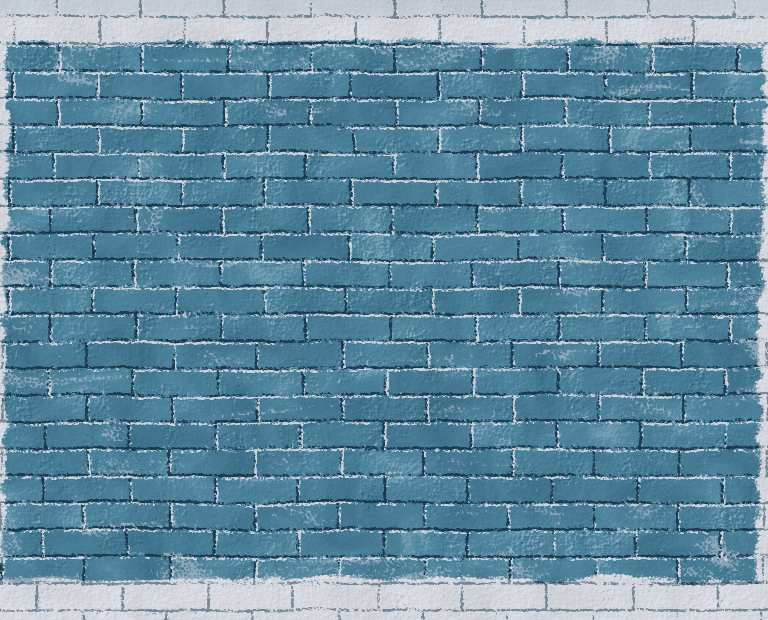
Give the GLSL for this texture, as a WebGL 2 fragment shader.

```glsl
#version 300 es
precision highp float;

uniform vec2 u_resolution;
out vec4 outColor;

// Brick layout: repeats across and down, phase, drift and disorder
const vec2 GRID = vec2(9.05, 23.0);
const vec2 PHASE = vec2(0.49, 0.33);
const float ROW_DRIFT = 0.009;
const float ROW_JITTER = 0.04;
const float JOINT_JITTER = 0.05;

// Joint lines, in canvas heights
const float LINE_OFFSET = 0.0019;
const float LIT_HALF = 0.0017;
const float SHADE_HALF = 0.0020;
const float ROUGHNESS = 0.0050;
const float CRUMB_REACH = 0.0085;

// Painted area and its ragged border
const float PAINT_BOTTOM = 0.066;
const float PAINT_TOP = 0.931;
const float EDGE_RAGGED = 0.011;

// Surface grain
const float COARSE_SCALE = 105.0;
const float FINE_SCALE = 200.0;
const float GRAIN = 0.85;

const vec3 WHITE = vec3(0.83, 0.84, 0.87);
const vec3 CHALK = vec3(0.64, 0.71, 0.77);
const vec3 PALE_BLUE = vec3(0.46, 0.63, 0.71);
const vec3 BLUE = vec3(0.325, 0.535, 0.635);
const vec3 DEEP_BLUE = vec3(0.22, 0.42, 0.52);
const vec3 SHADOW = vec3(0.09, 0.22, 0.30);

float hash(vec2 p) {
  return fract(sin(dot(p, vec2(127.1, 311.7))) * 43758.5);
}

// Cellular noise: distance to the nearest scattered point
float cells(vec2 p) {
  vec2 id = floor(p), f = p - id;
  float nearest = 1.5;
  for (int y = -1; y <= 1; y++)
    for (int x = -1; x <= 1; x++) {
      vec2 o = vec2(x, y);
      vec2 point = o + vec2(hash(id + o), hash(id + o + 57.3));
      nearest = min(nearest, length(point - f));
    }
  return nearest;
}

// Layered, warped sines, roughly -1 to 1
float waves(vec2 p) {
  float sum = 0.0, amp = 0.5;
  for (int i = 0; i < 5; i++) {
    p = mat2(0.8, 0.6, -0.6, 0.8) * p * 1.7 + 1.3;
    p += 0.6 * sin(p.yx * 1.3);
    sum += amp * sin(p.x) * sin(p.y);
    amp *= 0.62;
  }
  return sum;
}

float stroke(float d, float halfWidth, float soft) {
  return 1.0 - smoothstep(halfWidth - soft, halfWidth + soft, abs(d));
}

void main() {
  vec2 uv = gl_FragCoord.xy / u_resolution;
  vec2 p = gl_FragCoord.xy / u_resolution.y;
  float aspect = u_resolution.x / u_resolution.y;
  float soft = max(0.4 / u_resolution.y, 0.0007);

  // Rows and the nearest joints around this point
  float y = uv.y * GRID.y - PHASE.y + 0.08 * waves(p * 7.0);
  float row = floor(y), bed = round(y);
  float x = uv.x * GRID.x - PHASE.x - 0.5 * mod(row, 2.0) - row * ROW_DRIFT
          - ROW_JITTER * (hash(vec2(row, 3.0)) - 0.5);
  float joint = round(x);
  float jointX = x - joint - JOINT_JITTER * (hash(vec2(joint, row)) - 0.5);
  vec2 brick = vec2(joint - step(jointX, 0.0), row);

  // Relief lit from the upper left, at two sizes
  float bump = cells(p * COARSE_SCALE);
  float grit = cells(p * FINE_SCALE + 11.0);
  float relief = 0.4 * (cells(p * COARSE_SCALE + vec2(0.35, -0.35)) - bump)
               + 0.6 * (cells(p * FINE_SCALE + 11.0 + vec2(0.45, -0.45)) - grit);
  float patches = waves(p * 16.0);
  float coarseness = 0.35 + 0.65 * pow(hash(brick + 2.6), 2.0)
                   + smoothstep(0.0, 0.6, waves(p * 24.0 + 3.0));

  // Signed distance across joints: shaded side negative, lit side positive
  vec2 across = vec2(jointX * aspect / GRID.x, (bed - y) / GRID.y);
  float nearJoint = 1.0 - smoothstep(0.0, CRUMB_REACH, min(abs(across.x), abs(across.y)));
  float rough = 0.5 * bump + 0.5 * grit - 0.43;
  across += ROUGHNESS * vec2(rough, -rough) + 0.0013 * waves(p * 45.0);

  // Strength varies from joint to joint, along each joint and grain by grain
  vec2 ends = vec2(hash(vec2(joint, row) + 9.1), hash(vec2(brick.x, bed) + 4.7));
  vec2 worn = 0.6 * vec2(waves(p * 36.0), waves(p.yx * 32.0 + 5.0)) + 1.3 * (grit - 0.45);
  vec2 litAmount = smoothstep(-0.12, 0.22, 0.7 * ends - 0.26 + worn);
  vec2 shadeAmount = smoothstep(-0.15, 0.2, 0.55 - 0.7 * ends - worn.yx);
  float lit = max(stroke(across.x - LINE_OFFSET, LIT_HALF, soft) * litAmount.x,
                  stroke(across.y - LINE_OFFSET, LIT_HALF, soft) * litAmount.y);
  float shade = max(stroke(across.x + LINE_OFFSET, SHADE_HALF, soft) * shadeAmount.x,
                    stroke(across.y + LINE_OFFSET, SHADE_HALF, soft) * shadeAmount.y);

  // Bare border with brushed edges, and scuffs that thin out inwards
  float side = min(uv.x - 0.002 - 0.009 * uv.y, 0.984 + 0.013 * uv.y - uv.x) * aspect;
  float edge = min(side, min(uv.y - PAINT_BOTTOM, PAINT_TOP - uv.y));
  float brushed = edge + EDGE_RAGGED * (waves(p * vec2(12.0, 38.0)) + 0.7 * (grit - 0.45));
  float bare = smoothstep(0.003, -0.003, brushed);
  float scuff = waves(p * vec2(9.0, 32.0) + 7.0) + 0.45 * exp(-max(edge, 0.0) * 25.0);
  scuff = smoothstep(0.6, 1.0, scuff + 0.9 * (grit - 0.45));

  // Blue paint with brick to brick variation
  float tone = 0.64 + 0.35 * (hash(brick) - 0.5) + 0.5 * patches + GRAIN * relief * coarseness;
  vec3 paint = mix(DEEP_BLUE, BLUE, clamp(tone, 0.0, 1.0));
  paint = mix(paint, PALE_BLUE, smoothstep(0.9, 1.3, tone));
  paint = mix(paint, CHALK, 0.75 * scuff);

  // Bare brick, a little greyer along the top
  vec3 plain = WHITE * (1.0 + 0.10 * relief + 0.04 * patches);
  plain = mix(plain, CHALK, 0.35 * smoothstep(0.96, 0.99, uv.y));

  // Crumbs of chalk and shadow beside the joints, with a few on the faces
  float reach = nearJoint + 0.3 * smoothstep(0.7, 1.2, coarseness);
  float crumbs = smoothstep(0.22, 0.45, relief + 0.4 * worn.x) * min(reach, 1.0);
  float pits = smoothstep(0.24, 0.48, -relief - 0.4 * worn.y) * min(reach, 1.0);

  vec3 color = mix(paint, plain, bare);
  color = mix(color, SHADOW, max(shade, 0.75 * pits) * mix(0.95, 0.5, bare));
  color = mix(color, WHITE, max(lit * 0.95, 0.75 * crumbs));
  outColor = vec4(color, 1.0);
}
```
